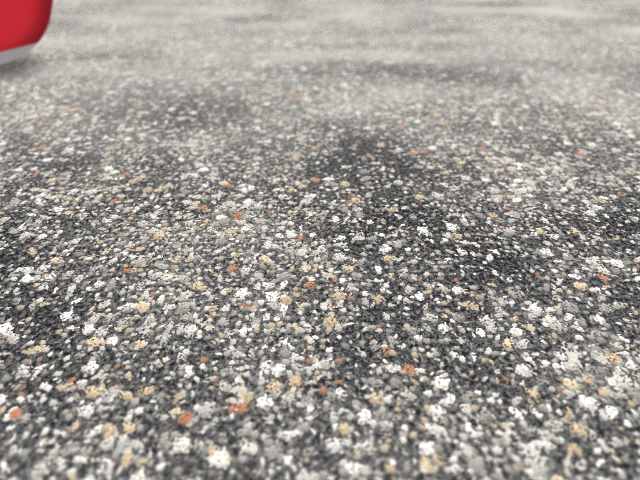
A WebGL 1 fragment shader for this texture:

```glsl
precision highp float;
// Weathered asphalt seen at a low angle: pale angular stones in dark binder.
// A ground plane is projected per lens sample, so the near and far ends blur;
// a rounded red can stands at the upper left corner.
uniform vec2 u_resolution;

const int LENS_SAMPLES = 18;
const float HORIZON = 1.3;
const float FOCAL = 1.25;
const float FOCUS_Y = 0.42;
const vec3 BINDER_DARK = vec3(0.19, 0.19, 0.205);
const vec3 BINDER_LIGHT = vec3(0.62, 0.61, 0.59);
const vec3 STONE_GREY = vec3(0.60, 0.59, 0.56);
const vec3 STONE_PALE = vec3(1.0, 0.985, 0.95);
const vec3 STONE_TAN = vec3(0.82, 0.72, 0.58);
const vec3 STONE_RUST = vec3(0.74, 0.53, 0.43);
const vec3 DUST = vec3(0.91, 0.88, 0.83);
const vec3 HAZE = vec3(0.90, 0.88, 0.85);
const vec3 CAN_RED = vec3(0.69, 0.15, 0.19);
const vec3 CAN_RIM = vec3(0.60, 0.57, 0.58);

vec3 hash3(vec2 p) {
  vec3 q = fract(p.xyx * vec3(0.1031, 0.1030, 0.0973));
  q += dot(q, q.yxz + 33.33);
  return fract((q.xxy + q.yzz) * q.zyx);
}

float gradientNoise(vec2 p) {
  vec2 i = floor(p), f = fract(p);
  vec2 u = f * f * (3.0 - 2.0 * f);
  vec2 o = vec2(1.0, 0.0);
  float a = dot(hash3(i).xy * 2.0 - 1.0, f);
  float b = dot(hash3(i + o.xy).xy * 2.0 - 1.0, f - o.xy);
  float c = dot(hash3(i + o.yx).xy * 2.0 - 1.0, f - o.yx);
  float d = dot(hash3(i + o.xx).xy * 2.0 - 1.0, f - o.xx);
  return mix(mix(a, b, u.x), mix(c, d, u.x), u.y);
}

vec2 rotate(vec2 p, float angle) {
  float c = cos(angle), s = sin(angle);
  return vec2(c * p.x - s * p.y, s * p.x + c * p.y);
}

// Distance to a lozenge with cut corners, like a crushed stone
float chipDistance(vec2 p, float radius, float aspect) {
  vec2 q = abs(p) / vec2(1.0, aspect);
  return max(max(q.x, q.y), 0.72 * (q.x + q.y)) - radius;
}

vec3 stoneColor(vec3 rnd) {
  vec3 color = mix(STONE_GREY, STONE_PALE, rnd.x);
  color = mix(color, STONE_TAN, 0.75 * step(0.80, rnd.y));
  return mix(color, STONE_RUST, step(0.975, rnd.y));
}

// Scattered stones, one per cell: rgb colour and coverage in alpha
vec4 stones(vec2 p, float density, float wobble) {
  vec2 cell = floor(p);
  vec4 result = vec4(0.0);
  for (int j = -1; j <= 1; j++) {
    for (int i = -1; i <= 1; i++) {
      vec2 id = cell + vec2(float(i), float(j));
      vec3 place = hash3(id + 7.3);
      vec3 look = hash3(id + 91.7);
      vec2 local = p - id - 0.15 - 0.7 * place.xy;
      float radius = mix(0.22, 0.54, look.z);
      float d = chipDistance(rotate(local, 6.28 * look.x), radius, mix(0.42, 1.0, look.y));
      float cover = smoothstep(0.05, -0.05, d + wobble) * step(place.z, density);
      vec3 color = stoneColor(hash3(id + 43.1)) * (1.0 + 0.3 * local.y);
      if (cover > result.a) result = vec4(color, cover);
    }
  }
  return result;
}

vec3 asphalt(vec2 ground) {
  float patches = gradientNoise(ground * 2.3 + 4.0) + 0.7 * gradientNoise(ground * 6.5);
  float grain = gradientNoise(ground * 95.0);
  float grit = gradientNoise(ground * 210.0 + 17.0);
  float wear = clamp(0.55 + 0.9 * patches, 0.0, 1.0);
  float tone = clamp(0.22 + 0.42 * wear + 0.9 * grain + 0.9 * grit, 0.0, 1.0);
  vec3 color = mix(BINDER_DARK, BINDER_LIGHT, tone);
  vec4 chips = stones(ground * 66.0 + 31.0, 0.28 + 0.50 * wear, 0.55 * grit);
  color = mix(color, chips.rgb, chips.a * 0.9);
  vec4 pebbles = stones(ground * 32.0, 0.16 + 0.62 * wear, 0.55 * grain);
  float pits = smoothstep(-0.40, -0.05, grit + 0.6 * grain);
  color = mix(color, pebbles.rgb * (1.0 + 0.35 * grit), pebbles.a * mix(0.35, 1.0, pits));
  // Pale dust crusts break up over the worn patches
  float crust = gradientNoise(ground * 23.0 + 9.0) + 0.7 * grain + 0.5 * grit;
  return mix(color, DUST, 0.8 * smoothstep(0.36, 0.62, crust + 0.4 * (wear - 0.5)));
}

vec2 groundPoint(vec2 screen, float centerX) {
  return vec2(screen.x - centerX, FOCAL) / max(HORIZON - screen.y, 0.05);
}

// Averages the ground over a disc that grows away from the focus line
vec3 defocusedGround(vec2 screen, float centerX) {
  float offset = screen.y - FOCUS_Y;
  float radius = 0.001 + 0.013 * max(offset - 0.12, 0.0) + 0.013 * max(-offset - 0.12, 0.0);
  vec3 sum = vec3(0.0);
  for (int i = 0; i < LENS_SAMPLES; i++) {
    float k = float(i);
    float reach = sqrt((k + 0.5) / float(LENS_SAMPLES)) * radius;
    vec2 tap = screen + reach * vec2(cos(k * 2.4), sin(k * 2.4));
    sum += asphalt(groundPoint(tap, centerX));
  }
  return sum / float(LENS_SAMPLES);
}

// Can body with a grey rim and a soft contact shadow
vec3 addCan(vec3 color, vec2 p) {
  float shadow = length((p - vec2(0.0, 0.865)) / vec2(0.10, 0.035));
  color *= mix(0.55, 1.0, smoothstep(0.2, 1.2, shadow));
  vec2 q = abs(p - vec2(-0.06 + 0.15 * (p.y - 0.9), 1.06)) - vec2(0.05, 0.09);
  float d = length(max(q, 0.0)) + min(max(q.x, q.y), 0.0) - 0.105;
  vec3 body = CAN_RED * mix(0.72, 1.1, smoothstep(0.0, -0.05, d));
  body = mix(CAN_RIM, body, smoothstep(-0.005, 0.005, p.y - 0.892 - 0.25 * p.x));
  return mix(color, body, smoothstep(0.005, -0.005, d));
}

void main() {
  vec2 p = gl_FragCoord.xy / u_resolution.y;
  float centerX = 0.5 * u_resolution.x / u_resolution.y;
  vec3 color = defocusedGround(p, centerX);
  // Contrast stretch, then far glare in broad streaks
  color = max((color - 0.5) * 1.15 + 0.52, 0.0);
  float streaks = gradientNoise(groundPoint(p, centerX) * vec2(2.2, 4.5) + 12.0);
  float glare = smoothstep(0.52, 1.0, p.y) * clamp(0.62 + 0.6 * streaks, 0.0, 1.0);
  color = mix(color, HAZE, glare);
  gl_FragColor = vec4(addCan(color, p), 1.0);
}
```
